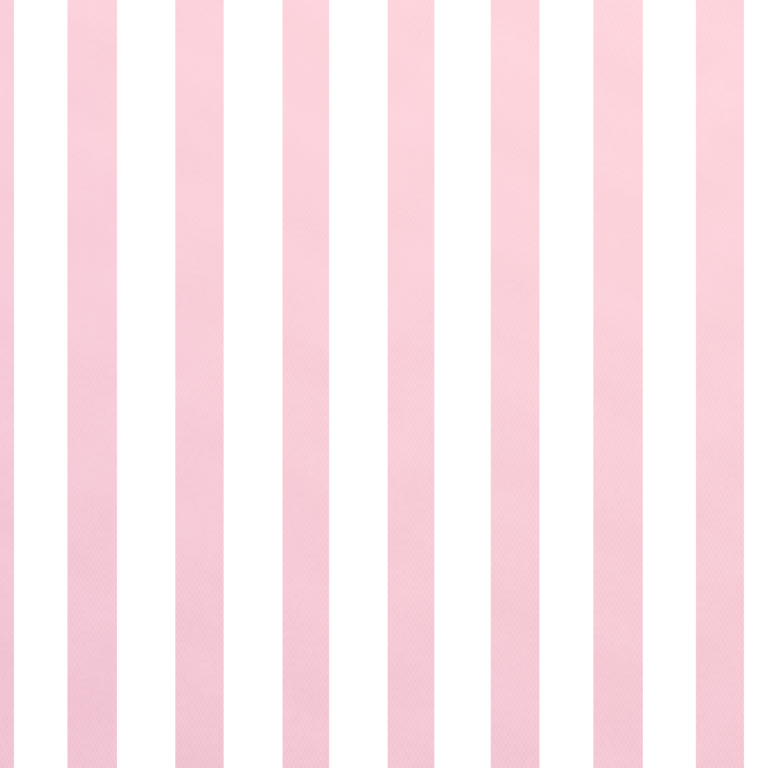
Give the GLSL for this pattern, as a WebGL 2 fragment shader.

```glsl
#version 300 es
precision highp float;

uniform vec2 u_resolution;
out vec4 fragColor;

// Stripe layout, in canvas widths
const int FIRST_STRIPE = -1;
const int LAST_STRIPE = 6;
const float FIRST_CENTER = 0.1198;
const float PITCH = 0.14065;
const float PITCH_SHRINK = 0.00073;
const float LEFT_DRIFT = 0.0083;
const float HALF_WIDTH = 0.0312;
const float WIDTH_VARIATION = 0.00105;
const float EDGE_SOFTNESS = 0.0011;

// Cloth
const vec2 THREADS = vec2(170.0, 190.0);
const float WEAVE_DEPTH = 0.009;
const float GRAIN_DEPTH = 0.010;
const float MOTTLE_DEPTH = 0.004;

// Colours
const vec3 WHITE = vec3(1.0);
const vec3 PINK_LIGHT = vec3(0.995, 0.835, 0.865);
const vec3 PINK_SHADE = vec3(0.955, 0.780, 0.828);
const vec3 LEFT_TINT = vec3(-0.012, -0.020, -0.002);

const float TAU = 6.2831853;

float hash(vec2 p) {
    p = fract(p * vec2(0.1031, 0.1130));
    p += dot(p, p.yx + 33.33);
    return fract((p.x + p.y) * p.x * 17.0);
}

// Signed distance to the nearest stripe, negative inside
float stripeDistance(float x) {
    float nearest = 1.0;
    for (int i = FIRST_STRIPE; i <= LAST_STRIPE; i++) {
        float k = float(i);
        float center = FIRST_CENTER + k * (PITCH - PITCH_SHRINK * k);
        center += LEFT_DRIFT * exp2(-5.0 * (k + 1.0));
        float halfWidth = HALF_WIDTH + WIDTH_VARIATION * cos(1.3 * k);
        nearest = min(nearest, abs(x - center) - halfWidth);
    }
    return nearest;
}

// Fine woven relief: staggered threads with a little grain
float weave(vec2 uv) {
    vec2 p = uv * THREADS;
    float stagger = 0.5 * mod(floor(p.y), 2.0);
    float thread = cos(TAU * (p.x + stagger)) * sin(TAU * 0.5 * fract(p.y));
    float grain = hash(floor(p + vec2(stagger, 0.0))) - 0.5;
    return WEAVE_DEPTH * thread + GRAIN_DEPTH * grain;
}

// Broad, faint unevenness of the dye
float mottle(vec2 uv) {
    float waves = sin(uv.y * 31.0 + 2.0 * sin(uv.x * 17.0));
    waves += 0.6 * sin(uv.y * 73.0 + uv.x * 41.0);
    return MOTTLE_DEPTH * waves;
}

void main() {
    vec2 uv = gl_FragCoord.xy / u_resolution;

    // Light falls from the upper right
    float shade = clamp(pow(1.0 - uv.y, 1.25) + 0.08 * (0.5 - uv.x), 0.0, 1.0);
    vec3 pink = mix(PINK_LIGHT, PINK_SHADE, shade);
    pink += LEFT_TINT * pow(1.0 - uv.x, 3.0);

    // Texture grows stronger in the shade and shows least in red
    float relief = weave(uv) * mix(0.6, 1.2, shade) + mottle(uv);
    pink += relief * vec3(0.6, 1.0, 0.9);

    // Soft printed edges
    float softness = max(EDGE_SOFTNESS, 0.6 / u_resolution.x);
    float ink = 1.0 - smoothstep(-softness, softness, stripeDistance(uv.x));
    fragColor = vec4(mix(WHITE, pink, ink), 1.0);
}
```
